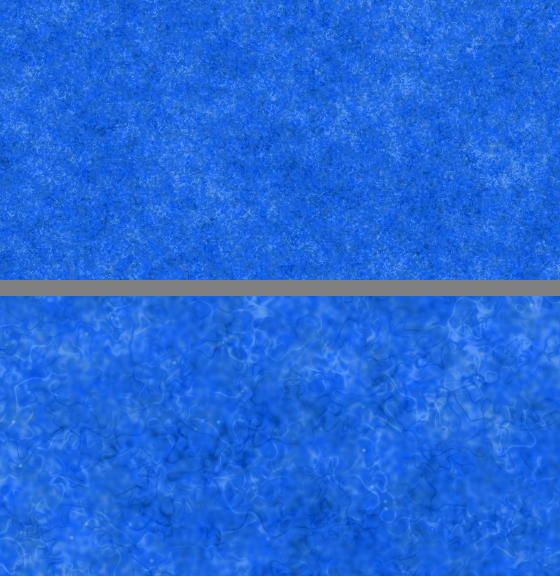
Top, the full canvas; bottom, a detail of the centre.
A WebGL 1 fragment shader for this texture:

```glsl
precision highp float;
// Mottled cobalt-blue plaster with cloudy patches, fine grain and hairline veins.
uniform vec2 u_resolution;

float hash(vec2 cell) {
  vec3 q = fract(cell.xyx * vec3(0.1031, 0.1030, 0.0973));
  q += dot(q, q.yzx + 33.33);
  return fract((q.x + q.y) * q.z);
}

vec2 gradient(vec2 cell) {
  float angle = 6.2832 * hash(cell);
  return vec2(cos(angle), sin(angle));
}

// Gradient noise, roughly -0.7 to 0.7
float noise(vec2 p) {
  vec2 i = floor(p), f = p - i;
  vec2 u = f * f * f * (f * (f * 6.0 - 15.0) + 10.0);
  vec2 e = vec2(0.0, 1.0);
  float bottom = mix(dot(gradient(i), f), dot(gradient(i + e.yx), f - e.yx), u.x);
  float top = mix(dot(gradient(i + e), f - e), dot(gradient(i + 1.0), f - 1.0), u.x);
  return mix(bottom, top, u.y);
}

// Rotated octaves hide the lattice directions
float fbm(vec2 p) {
  float sum = 0.0, amplitude = 1.0;
  for (int i = 0; i < 4; i++) {
    sum += amplitude * noise(p);
    p = mat2(1.6, 1.2, -1.2, 1.6) * p + 17.3;
    amplitude *= 0.55;
  }
  return sum;
}

// Thin broken lines along the zero crossings of warped noise
float veins(vec2 p, float width) {
  vec2 warp = vec2(noise(p * 1.9 + 5.2), noise(p * 1.9 + 41.8));
  float line = 1.0 - smoothstep(0.0, width, abs(noise(p + 0.9 * warp)));
  return line * smoothstep(-0.2, 0.25, noise(p * 0.6 + 73.0));
}

// Sparse soft dots, at most one in each cell
float specks(vec2 p, float share) {
  vec2 cell = floor(p);
  vec2 center = 0.4 + 0.2 * vec2(hash(cell + 11.0), hash(cell + 57.0));
  float spot = 1.0 - smoothstep(0.05, 0.4, length(p - cell - center));
  return spot * step(1.0 - share, hash(cell + 131.0));
}

void main() {
  vec2 p = gl_FragCoord.xy / u_resolution.y + 3.0;

  // Large clouds, medium blotches and fine grain
  float clouds = fbm(p * vec2(2.6, 3.2));
  float blotches = fbm(p * 14.0 + 29.0);
  float grain = noise(p * 64.0) + noise(p * 113.0 + 9.0);
  float tone = 0.47 + 0.37 * clouds + 0.32 * blotches + 0.42 * grain;

  // Pale and dark hairlines
  tone += 0.36 * veins(p * 20.0, 0.11) + 0.32 * veins(p * 38.0 + 60.0, 0.18);
  tone -= 0.38 * veins(p * 18.0 + 120.0, 0.1) + 0.34 * veins(p * 41.0 + 90.0, 0.18);

  // Deep, middle and pale blue
  vec3 color = mix(vec3(0.01, 0.265, 0.68), vec3(0.10, 0.392, 0.875), smoothstep(-0.5, 0.55, tone));
  color = mix(color, vec3(0.34, 0.59, 0.95), smoothstep(0.35, 1.4, tone));

  // Patches of duller or purer pigment
  float purity = fbm(p * 22.0 + 200.0) + 0.7 * noise(p * 90.0 + 15.0);
  color += purity * vec3(-0.035, -0.015, 0.085);

  // Scattered chalky flecks
  float fleck = specks(p * 115.0, 0.015) * smoothstep(-0.3, 0.4, blotches);
  color = mix(color, vec3(0.5, 0.72, 0.94), 0.65 * fleck);

  gl_FragColor = vec4(color, 1.0);
}
```
